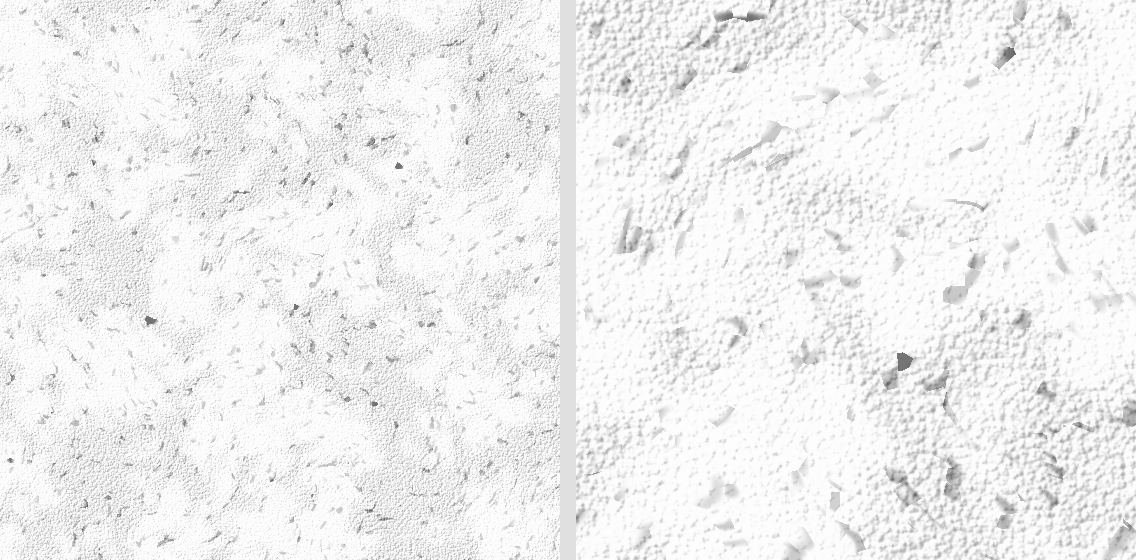
Left: the whole. Right: its middle third, enlarged.
This texture is drawn by a Shadertoy shader. Its source:

```glsl
// Draws rough white plaster: pale rounded plateaus, grainy hollows and chipped, shaded edges.

const vec2 LIGHT = vec2(-0.8, 0.6);      // direction towards the light
const vec3 PLASTER = vec3(0.995);
const vec3 PIT = vec3(0.40);

vec3 hash3(vec2 p) {
    vec3 q = fract(p.xyx * vec3(0.1031, 0.1030, 0.0973));
    q += dot(q, q.yxz + 33.33);
    return fract((q.xxy + q.yzz) * q.zyx);
}

// Cellular noise: xy = vector to the nearest seed, z = its length, w = random id
vec4 cells(vec2 p) {
    vec2 base = floor(p);
    vec4 nearest = vec4(0.0, 0.0, 9.0, 0.0);
    for (int y = -1; y <= 1; y++)
    for (int x = -1; x <= 1; x++) {
        vec2 corner = base + vec2(x, y);
        vec3 rnd = hash3(corner + 57.0);
        vec2 toSeed = corner + rnd.xy - p;
        float d = length(toSeed);
        if (d < nearest.z) nearest = vec4(toSeed, d, rnd.z);
    }
    return nearest;
}

// Layered sines that bend the plane
vec2 warp(vec2 p, float freq, float amount) {
    for (int i = 0; i < 4; i++) {
        p += amount * sin(freq * p.yx + vec2(1.7, 4.1) * float(i + 1));
        p = mat2(0.8, 0.6, -0.6, 0.8) * p;
        freq *= 1.9;
        amount *= 0.52;
    }
    // undo the four turns so the light direction stays true
    float turn = 4.0 * atan(0.6, 0.8);
    return mat2(cos(turn), -sin(turn), sin(turn), cos(turn)) * p;
}

// Hollows lie between the cell centres, at three sizes
float hollows(vec2 p) {
    float depth = 0.45 * cells(p * 5.5).z
                + 0.36 * cells(p * 12.0 + 3.0).z
                + 0.30 * cells(p * 27.0 + 8.0).z;
    depth += 0.03 * sin(p.x * 7.0 + 2.0 * sin(p.y * 5.0));
    return smoothstep(0.32, 0.64, depth);
}

// Signed slope of small round grains, positive on the side away from the light
float grainSlope(vec2 p, float freq) {
    vec2 q = p * freq;
    return (cells(q).z - cells(q + LIGHT * 0.5).z) / 0.5;
}

// Flat raised flake, present in only some of the cells
float flake(vec2 q, float keep, float soft) {
    vec4 c = cells(q);
    float radius = mix(0.16, 0.46, fract(c.w * 7.3));
    return step(c.w, keep) * smoothstep(radius + soft, radius - soft, c.z);
}

// Narrow crescent of shadow behind each flake
float flakeShadow(vec2 p, float freq, float keep, float width) {
    float soft = freq * 0.0012;
    vec2 q = p * freq;
    float lit = flake(q + LIGHT * width * freq, keep, soft);
    return max(lit - flake(q, keep, soft), 0.0);
}

// Few dark pits; some are stretched into thin cracks
float pits(vec2 p, float freq, float keep) {
    vec4 c = cells(p * freq);
    float kind = fract(c.w * 13.7);
    vec2 stretch = kind > 0.75 ? vec2(0.45, 3.2) : vec2(0.9, 1.2);
    float d = length(c.xy / freq * stretch);
    float radius = mix(0.004, 0.008, fract(c.w * 29.3));
    return step(c.w, keep) * smoothstep(radius + 0.0015, radius - 0.0015, d);
}

void mainImage(out vec4 fragColor, in vec2 fragCoord) {
    vec2 uv = fragCoord / iResolution.y;
    vec2 bent = warp(uv, 13.0, 0.022);
    vec2 jagged = bent + 0.006 * cells(uv * 85.0).xy;

    // Fine grain, dense in the hollows and sparse on the plateaus
    float hollow = hollows(jagged);
    float grain = 0.6 * grainSlope(uv, 185.0) + 0.5 * grainSlope(uv + 4.3, 320.0);
    float rise = grain - mix(0.46, -0.22, hollow);
    float shade = 0.27 * 0.5 * (rise + sqrt(rise * rise + 0.04));

    // Chipped edges, broken up so that no outline is complete
    float broken = smoothstep(0.2, 0.6, cells(bent * 37.0 + 5.0).z);
    float chips = 0.24 * flakeShadow(jagged, 56.0, 0.35, 0.0038)
                + 0.28 * flakeShadow(jagged + 2.1, 27.0, 0.45, 0.0046)
                + 0.18 * flakeShadow(jagged + 6.4, 11.0, 0.60, 0.0046);
    shade += chips * broken * mix(0.7, 1.2, hollow);

    vec3 color = PLASTER - min(shade, 0.6);
    color = mix(color, PIT, 0.9 * pits(uv + 0.006 * cells(uv * 110.0).xy, 4.5, 0.5));
    fragColor = vec4(clamp(color, 0.0, 1.0), 1.0);
}
```
